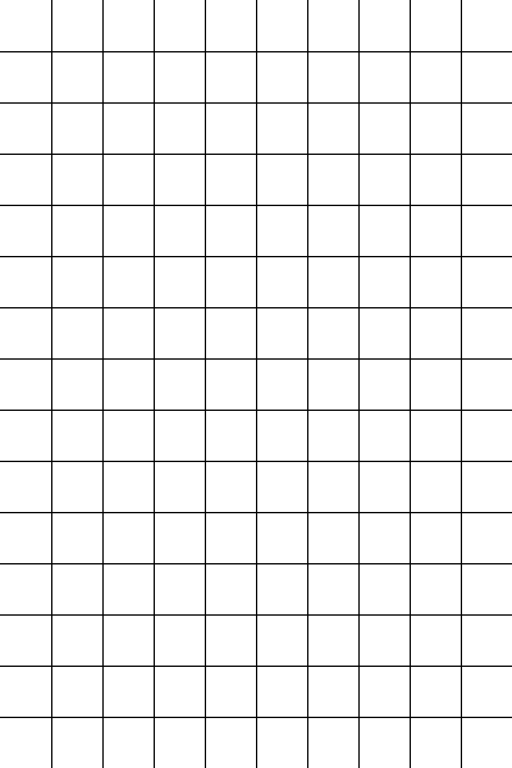
A WebGL 2 fragment shader for this pattern:

```glsl
#version 300 es
precision highp float;
// Draws a plain grid of thin black lines on white, open at the canvas edges.

uniform vec2 u_resolution;
out vec4 fragColor;

const vec2 CELLS = vec2(10.0, 15.0);      // repeats across and down
const float LINE_WIDTH = 0.00268;         // in canvas widths
const vec2 LINE_SHIFT = vec2(0.0012);     // right and down, in canvas widths
const vec3 PAPER_COLOR = vec3(1.0);
const vec3 LINE_COLOR = vec3(0.0);

// Share of a pixel covered by a line, per axis, at a distance from its centre.
vec2 lineCoverage(vec2 dist, float pixel) {
    vec2 overlap = (0.5 * (LINE_WIDTH + pixel) - dist) / pixel;
    return clamp(overlap, 0.0, min(1.0, LINE_WIDTH / pixel));
}

void main() {
    // Position from the upper left corner, in canvas widths
    float pixel = 1.0 / u_resolution.x;
    vec2 size = u_resolution * pixel;
    vec2 pos = gl_FragCoord.xy * pixel;
    pos.y = size.y - pos.y;
    pos -= LINE_SHIFT;

    // Nearest inner grid line on each axis; the outer border stays open
    vec2 cell = size / CELLS;
    vec2 index = clamp(floor(pos / cell + 0.5), vec2(1.0), CELLS - 1.0);
    vec2 ink = lineCoverage(abs(pos - index * cell), pixel);

    // Union of vertical and horizontal lines
    float coverage = 1.0 - (1.0 - ink.x) * (1.0 - ink.y);
    fragColor = vec4(mix(PAPER_COLOR, LINE_COLOR, coverage), 1.0);
}
```
